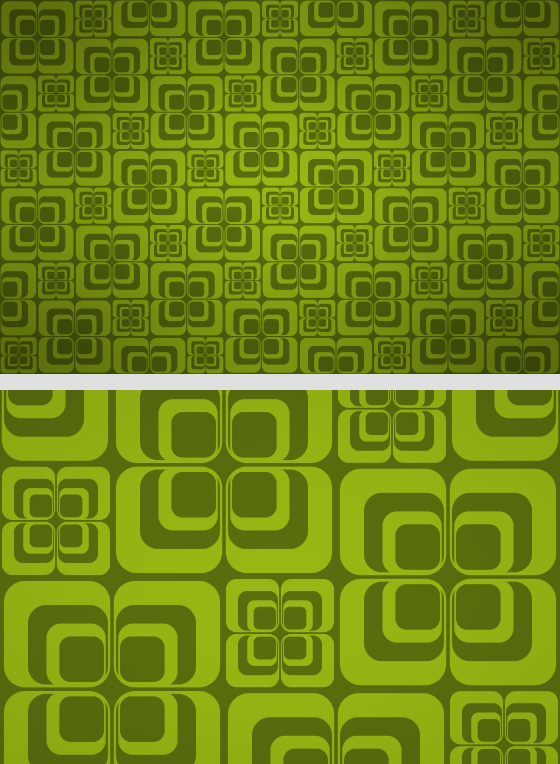
Top, the full canvas; bottom, a detail of the centre.
This pattern is drawn by a Shadertoy shader. Its source:

```glsl
// Retro two-size square tiling of nested four-petal rounded motifs in olive and lime.

const vec2 UNITS = vec2(15.0, 10.0);   // whole multiples of the 5-unit period
const vec3 LIME = vec3(0.555, 0.67, 0.072);
const vec3 OLIVE = vec3(0.325, 0.405, 0.05);

// Signed distance to a rounded box spanning two corners.
float roundedBox(vec2 p, vec2 low, vec2 high, float radius) {
    vec2 q = abs(p - 0.5 * (low + high)) - 0.5 * (high - low) + radius;
    return length(max(q, 0.0)) + min(max(q.x, q.y), 0.0) - radius;
}

// Antialiased coverage of one petal, anchored near the motif centre.
float petal(vec2 p, vec2 start, float end, float radius, float pixel) {
    float d = roundedBox(p, start, vec2(end), radius);
    return clamp(0.5 - d / pixel, 0.0, 1.0);
}

// Lime amount of the motif; p runs from -1 to 1 across its square.
float motif(vec2 p, float pixel) {
    p = abs(p);
    float lime = petal(p, vec2(0.016), 0.965, 0.19, pixel);
    lime = mix(lime, 0.0, petal(p, vec2(0.036, 0.042), 0.75, 0.16, pixel));
    lime = mix(lime, 1.0, petal(p, vec2(0.056, 0.026), 0.585, 0.13, pixel));
    lime = mix(lime, 0.0, petal(p, vec2(0.072, 0.064), 0.47, 0.10, pixel));
    return lime;
}

// Large 2x2 and small 1x1 squares; every unit cell is one of five kinds.
float squareTiling(vec2 p, float pixel) {
    vec2 cell = floor(p);
    vec2 local = p - cell;
    float kind = mod(cell.x + 3.0 * cell.y, 5.0);
    if (abs(kind - 2.0) < 0.5) return motif(local * 2.0 - 1.0, pixel * 2.0);
    float right = (abs(kind - 1.0) < 0.5 || kind > 3.5) ? 1.0 : 0.0;
    float lower = step(2.5, kind);
    return motif(local + vec2(right, lower) - 1.0, pixel);
}

// Periodic falloff, brightest in the middle of the canvas.
float vignette(vec2 uv) {
    vec2 falloff = 0.5 + 0.5 * cos(6.2831853 * uv);
    return 1.07 - 0.21 * (falloff.x + falloff.y);
}

void mainImage(out vec4 fragColor, in vec2 fragCoord) {
    vec2 uv = fragCoord / iResolution.xy;
    vec2 p = vec2(uv.x, 1.0 - uv.y) * UNITS;
    float pixel = UNITS.y / iResolution.y;
    vec3 color = mix(OLIVE, LIME, squareTiling(p, pixel));
    fragColor = vec4(color * vignette(uv), 1.0);
}
```
